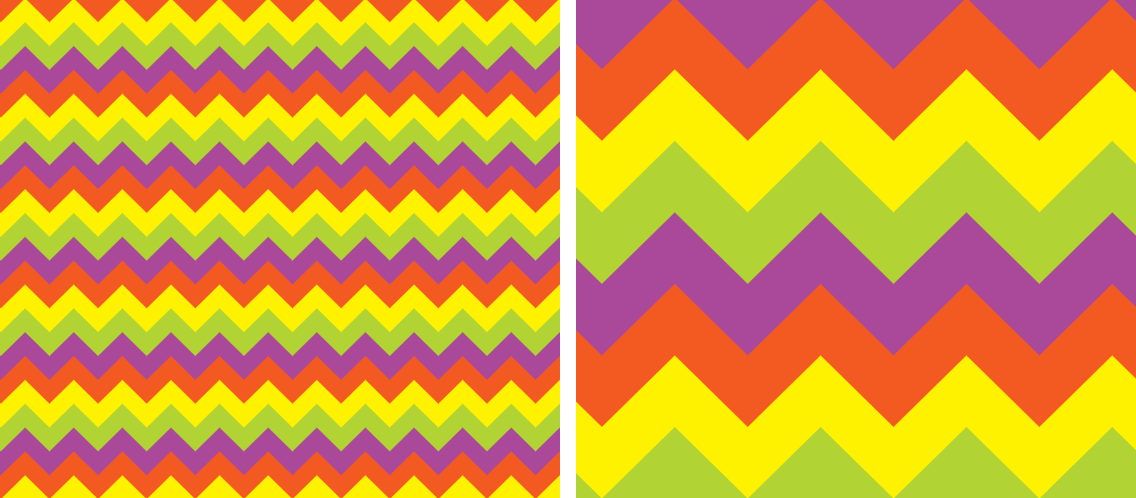
Left: the whole. Right: its middle third, enlarged.
Write a Shadertoy shader that draws this pattern.

```glsl
#define ZIGZAGS 11.52       // peaks across the canvas
#define STRIPES 20.885      // stripes down the canvas
#define AMPLITUDE 1.0       // zigzag height, in stripes
#define PEAK_X 0.0449       // first peak, as a share of the width
#define STRIPE_SHIFT 1.07   // stripe coordinate of a peak at the top edge
#define EDGE_SOFTNESS 0.75  // half width of the smoothed edge

#define ORANGE vec3(0.949, 0.353, 0.133)
#define YELLOW vec3(1.0, 0.949, 0.0)
#define GREEN  vec3(0.698, 0.827, 0.204)
#define PURPLE vec3(0.667, 0.286, 0.604)

// Stripe colours cycle downward in groups of four
vec3 stripeColor(float index) {
    float k = mod(index, 4.0);
    if (k < 0.5) return ORANGE;
    if (k < 1.5) return YELLOW;
    if (k < 2.5) return GREEN;
    return PURPLE;
}

// Triangle wave: 0 at each peak, 1 at each valley
float zigzag(float x) {
    return abs(2.0 * fract((x - PEAK_X) * ZIGZAGS + 0.5) - 1.0);
}

void mainImage(out vec4 fragColor, in vec2 fragCoord) {
    vec2 uv = fragCoord / iResolution.xy;

    // Stripe coordinate, increasing downward by one per stripe
    float stripe = (1.0 - uv.y) * STRIPES + STRIPE_SHIFT - AMPLITUDE * zigzag(uv.x);

    // Blend the two stripes that meet at the nearest edge
    float edge = floor(stripe + 0.5);
    vec2 slope = vec2(2.0 * AMPLITUDE * ZIGZAGS, STRIPES) / iResolution.xy;
    float blur = EDGE_SOFTNESS * length(slope);
    float blend = smoothstep(-blur, blur, stripe - edge);

    vec3 color = mix(stripeColor(edge - 1.0), stripeColor(edge), blend);
    fragColor = vec4(color, 1.0);
}
```
